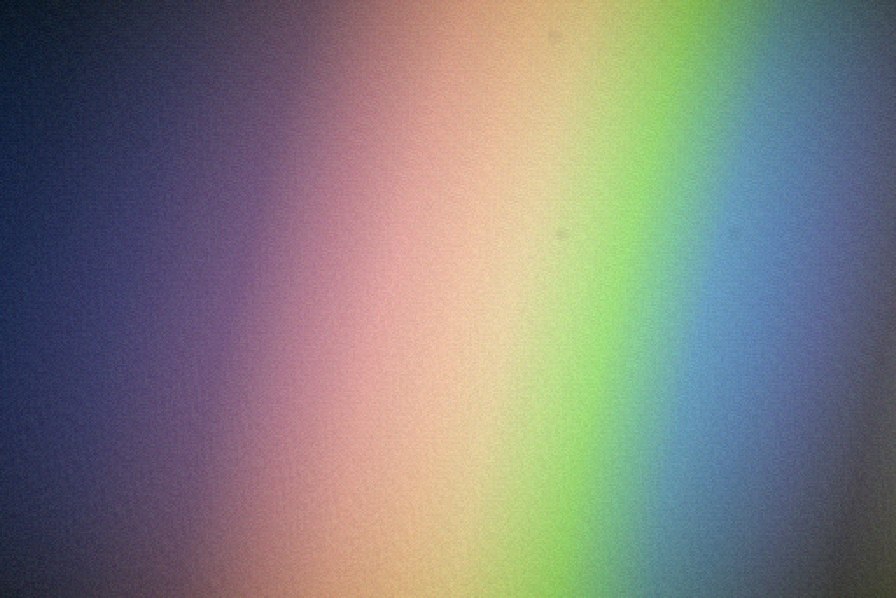
Give the GLSL for this background, as a WebGL 1 fragment shader.

```glsl
precision highp float;
// Draws a soft, slanted rainbow band with a dark vignette, fine grain and faint dust.
uniform vec2 u_resolution;

float hash(vec2 p) {
  return fract(sin(dot(p, vec2(127.1, 311.7))) * 43758.5453);
}

// Blends towards the next colour as t passes from start to end.
vec3 blendTo(vec3 color, vec3 next, float start, float end, float t) {
  return mix(color, next, clamp((t - start) / (end - start), 0.0, 1.0));
}

// Colours across the band, from navy through rose and green to grey.
vec3 spectrum(float t) {
  vec3 c = vec3(0.06, 0.14, 0.28);
  c = blendTo(c, vec3(0.12, 0.17, 0.31), -0.10, 0.00, t);
  c = blendTo(c, vec3(0.25, 0.25, 0.42), 0.00, 0.13, t);
  c = blendTo(c, vec3(0.46, 0.35, 0.50), 0.13, 0.26, t);
  c = blendTo(c, vec3(0.72, 0.50, 0.57), 0.26, 0.35, t);
  c = blendTo(c, vec3(0.88, 0.65, 0.63), 0.35, 0.43, t);
  c = blendTo(c, vec3(0.93, 0.76, 0.65), 0.43, 0.51, t);
  c = blendTo(c, vec3(0.90, 0.83, 0.65), 0.51, 0.575, t);
  c = blendTo(c, vec3(0.77, 0.87, 0.57), 0.575, 0.63, t);
  c = blendTo(c, vec3(0.62, 0.87, 0.49), 0.63, 0.685, t);
  c = blendTo(c, vec3(0.50, 0.77, 0.62), 0.685, 0.735, t);
  c = blendTo(c, vec3(0.41, 0.62, 0.75), 0.735, 0.79, t);
  c = blendTo(c, vec3(0.37, 0.52, 0.70), 0.79, 0.85, t);
  c = blendTo(c, vec3(0.36, 0.41, 0.58), 0.85, 0.92, t);
  c = blendTo(c, vec3(0.32, 0.32, 0.38), 0.92, 1.00, t);
  return blendTo(c, vec3(0.40, 0.40, 0.37), 1.00, 1.08, t);
}

// Darkens the upper and lower edges, blue most, and the corners further.
vec3 vignette(vec2 uv) {
  vec2 d = 2.0 * uv - 1.0;
  d *= d;
  return 1.0 - d.y * (vec3(0.10, 0.10, 0.25) + 0.24 * d.x);
}

// Soft round smudge.
float dust(vec2 p, vec2 center, float radius) {
  return 1.0 - smoothstep(0.4 * radius, radius, length(p - center));
}

// Coloured grain on a fixed grid of the canvas.
vec3 grain(vec2 uv) {
  vec2 cell = floor(uv * vec2(512.0, 342.0));
  float luma = hash(cell) - 0.5;
  vec3 tint = vec3(hash(cell + 17.3), hash(cell + 41.9), hash(cell + 73.1)) - 0.5;
  return 0.045 * luma + 0.045 * tint;
}

void main() {
  vec2 uv = gl_FragCoord.xy / u_resolution;
  vec2 p = vec2(uv.x * u_resolution.x / u_resolution.y, uv.y);

  // The band leans right and bends slightly towards the top.
  float h = uv.y - 0.5;
  float t = uv.x - 0.155 * h - 0.05 * h * h;
  vec3 color = spectrum(t) * vignette(uv);

  // Dust specks
  float specks = dust(p, vec2(0.242, 0.762), 0.017)
               + dust(p, vec2(0.928, 0.938), 0.017)
               + dust(p, vec2(0.940, 0.608), 0.016)
               + dust(p, vec2(1.228, 0.608), 0.016);
  color *= 1.0 - 0.04 * specks;

  gl_FragColor = vec4(color + grain(uv), 1.0);
}
```
